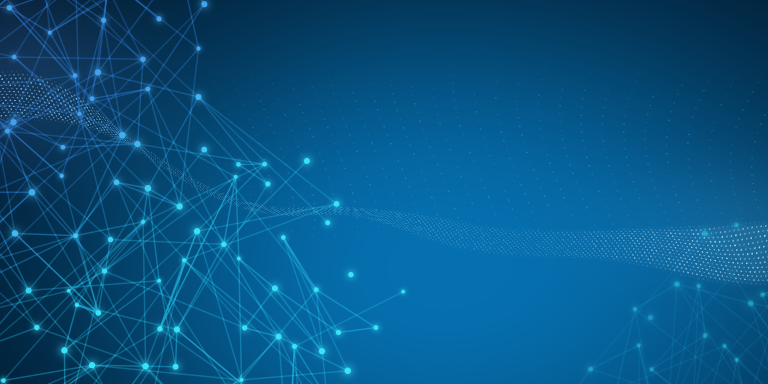
Write a Shadertoy shader that draws this background.

```glsl
// Blue glowing backdrop with a web of linked nodes and a ribbon of fine dots.

const float CELL = 0.112; // spacing of the node grid, in canvas heights

vec2 hash2(vec2 p) {
    vec3 q = fract(p.xyx * vec3(0.1031, 0.1030, 0.0973));
    q += dot(q, q.yzx + 33.33);
    return fract((q.xx + q.yz) * q.zy);
}

float segmentDistance(vec2 p, vec2 a, vec2 b) {
    vec2 ab = b - a;
    float t = clamp(dot(p - a, ab) / max(dot(ab, ab), 1e-6), 0.0, 1.0);
    return length(p - a - ab * t);
}

vec2 nodeAt(vec2 cell) {
    return (cell + 0.08 + 0.84 * hash2(cell)) * CELL;
}

// Brightness of the web at a node: full on the left, faint in the lower right
float webStrength(vec2 n) {
    float tip = (n.y - 0.21) / 0.07;
    float rightEdge = 0.54 + 0.42 * smoothstep(0.82, 0.45, n.y)
                    + 0.17 * exp(-tip * tip) - 0.06 * smoothstep(0.12, 0.0, n.y);
    if (n.x < rightEdge) return 1.0;
    return n.x > 1.5 + 0.75 * n.y && n.y < 0.47 ? 0.3 : 0.0;
}

// x: links, y: nodes with their halos
vec2 web(vec2 p, float pixel) {
    vec2 light = vec2(0.0);
    if (p.x > 1.2 && (p.x < 1.5 || p.y > 0.5)) return light;
    vec2 home = floor(p / CELL);
    for (int j = -3; j <= 3; j++)
    for (int i = -3; i <= 3; i++) {
        vec2 cell = home + vec2(i, j);
        vec2 a = nodeAt(cell);
        float strength = webStrength(a);
        if (strength == 0.0) continue;

        float size = 0.004 + 0.004 * hash2(cell + 5.3).x;
        float d = length(p - a);
        light.y += strength * (1.0 - smoothstep(size - pixel, size + pixel, d)
                 + 0.4 * exp(-d * d / (5.0 * size * size)));

        for (int k = 1; k <= 3; k++) {
            vec2 hop = floor(hash2(cell + 17.7 * float(k)) * 7.0) - 3.0;
            vec2 b = nodeAt(cell + hop);
            float line = 1.0 - smoothstep(0.0, 0.001 + pixel, segmentDistance(p, a, b));
            light.x += line * min(strength, webStrength(b)) / (1.0 + 0.25 * length(hop));
        }
    }
    return min(light, vec2(1.2));
}

// Round dots in the unit cells of a grid, each with a random brightness
float dots(vec2 grid, vec2 cellSize, float radius, float pixel) {
    vec2 offset = (fract(grid) - 0.5) * cellSize;
    float d = length(offset);
    return (1.0 - smoothstep(radius - 0.5 * pixel, radius + 0.5 * pixel, d))
         * (0.3 + 0.7 * hash2(floor(grid) + 71.0).x);
}

// Dotted ribbon falling from the left and widening to the right
float ribbon(vec2 p, float pixel) {
    float centre = 0.35 + 0.09 * smoothstep(1.6, 0.85, p.x) + 0.31 * smoothstep(0.8, 0.0, p.x)
                 + 0.012 * sin(p.x * 9.0);
    float halfWidth = 0.012 + 0.025 * smoothstep(0.9, 1.2, p.x)
                    + 0.045 * smoothstep(1.5, 2.0, p.x) + 0.05 * smoothstep(0.38, 0.05, p.x);
    float v = (p.y - centre) / halfWidth;
    float row = v * 7.0 + 0.6 * sin(p.x * 14.0 + v * 2.0);
    float shift = 0.4 * floor(row);
    float speck = dots(vec2(p.x * 85.0 + shift, row), vec2(1.0 / 85.0, halfWidth / 7.0), 0.0022, pixel);
    float gain = 0.28 + 0.5 * smoothstep(0.4, 0.15, p.x) + 0.55 * smoothstep(1.4, 1.85, p.x);
    float band = smoothstep(1.1, 0.75, abs(v));
    return band * gain * (speck + 0.12 * smoothstep(1.5, 2.0, p.x));
}

void mainImage(out vec4 fragColor, in vec2 fragCoord) {
    float pixel = 1.0 / iResolution.y;
    vec2 p = fragCoord * pixel;

    // Wide glow fading to dark corners
    vec2 g = (p - vec2(1.15, 0.3)) / vec2(p.x < 1.15 ? 1.0 : 1.2, 0.75);
    float glow = exp(-1.15 * pow(dot(g, g), 1.2));
    vec3 color = mix(vec3(0.005, 0.08, 0.15), vec3(0.02, 0.44, 0.69), glow);

    // Pale haze at the upper left and the right end of the ribbon
    vec2 leftHaze = (p - vec2(0.04, 0.8)) / vec2(0.3, 0.22);
    vec2 rightHaze = (p - vec2(2.0, 0.42)) / vec2(0.35, 0.15);
    color += vec3(0.07, 0.09, 0.14) * exp(-dot(leftHaze, leftHaze));
    color += vec3(0.05, 0.07, 0.08) * exp(-dot(rightHaze, rightHaze));

    // Faint curved columns of dots across the upper half
    vec2 field = vec2(p.x + 0.07 * sin(p.y * 7.0 + p.x * 2.0), p.y + 0.03 * sin(p.x * 5.0));
    float fieldMask = smoothstep(0.45, 0.7, p.x) * smoothstep(0.86, 0.72, p.y) * smoothstep(0.3, 0.5, p.y);
    color += vec3(0.05, 0.14, 0.18) * fieldMask
           * dots(field * vec2(18.0, 46.0), 1.0 / vec2(18.0, 46.0), 0.002, pixel);

    // Ribbon, then links and nodes
    color = mix(color, vec3(0.62, 0.84, 0.94), min(ribbon(p, pixel), 1.0));
    vec2 light = web(p, pixel);
    float cyan = smoothstep(0.1, 0.8, p.x * 0.7 + 0.75 - p.y);
    vec3 tint = mix(vec3(0.16, 0.48, 0.85), vec3(0.12, 0.74, 0.9), cyan);
    color = mix(color, tint, min(0.62 * light.x, 0.85));
    color = mix(color, tint + vec3(0.1, 0.15, 0.08), min(light.y, 1.0));

    fragColor = vec4(color, 1.0);
}
```
